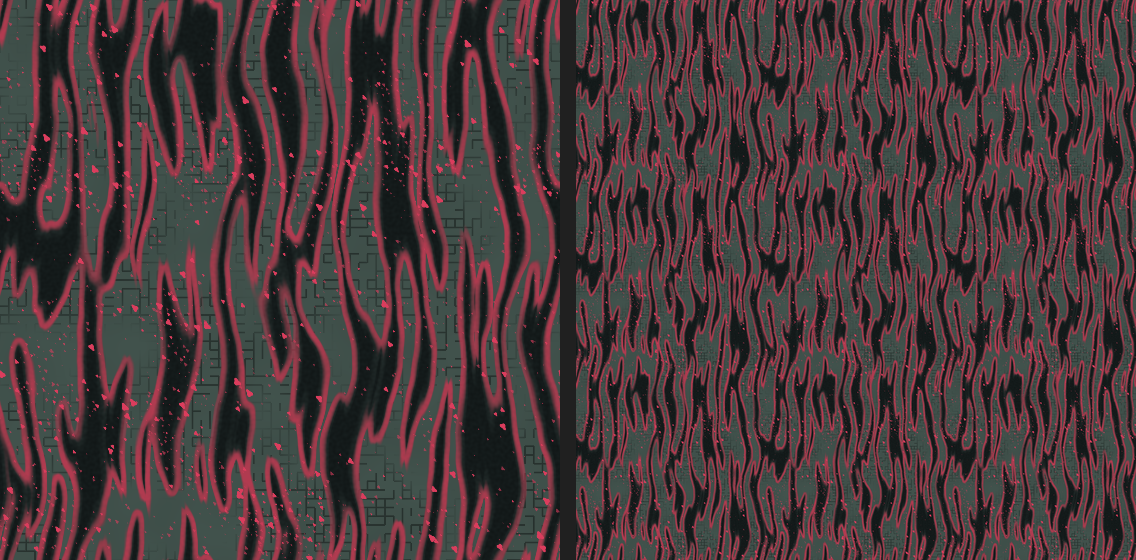
Left, the tile; right, the same tile 3 across and 3 down.
Write a Shadertoy shader that draws this pattern.

```glsl
const vec3 GREEN = vec3(0.250, 0.315, 0.292);
const vec3 DARK_EDGE = vec3(0.130, 0.165, 0.160);
const vec3 DARK_CORE = vec3(0.075, 0.100, 0.100);
const vec3 DUSK = vec3(0.490, 0.230, 0.268);
const vec3 ROSE = vec3(0.690, 0.230, 0.312);
const vec3 SPLASH = vec3(0.860, 0.240, 0.365);

const vec2 STRIPES = vec2(28.0, 4.0);       // repeats of the main stripe field
const vec2 STRIPES_WIDE = vec2(19.0, 3.0);  // repeats of the broader field
const float BALANCE = -0.015;               // shifts area between dark and green
const float LINE_HALF = 0.0056;
const float LINE_SOFT = 0.0013;
const float FLATNESS = 4.0;                 // fills slivers where the field is flat
const float MESH = 64.0;
const float MESH_HALF = 0.0006;
const float SPECKS = 56.0;

float hash(vec2 p, float seed) {
    return fract(sin(dot(p, vec2(127.1, 311.7)) + seed * 74.7) * 43758.5453);
}

vec2 slope(vec2 cell, vec2 period, float seed) {
    float a = 6.28318 * hash(mod(cell, period), seed);
    return vec2(cos(a), sin(a));
}

// Gradient noise that wraps after a whole number of cells, about -0.7 to 0.7
float noise(vec2 uv, vec2 period, float seed) {
    vec2 p = uv * period, i = floor(p), f = p - i;
    vec2 u = f * f * f * (f * (f * 6.0 - 15.0) + 10.0);
    vec2 e = vec2(1.0, 0.0);
    float a = dot(slope(i, period, seed), f);
    float b = dot(slope(i + e, period, seed), f - e);
    float c = dot(slope(i + e.yx, period, seed), f - e.yx);
    float d = dot(slope(i + 1.0, period, seed), f - 1.0);
    return mix(mix(a, b, u.x), mix(c, d, u.x), u.y);
}

// Meandering upright stripes; positive inside the dark bands
float stripeField(vec2 uv) {
    vec2 p = uv;
    p.x += 0.050 * noise(uv, vec2(3.0, 4.0), 1.0);
    p.x += 0.003 * noise(uv, vec2(20.0, 24.0), 2.0);
    p.y += 0.140 * noise(uv, vec2(9.0, 2.0), 3.0);
    return noise(p, STRIPES, 4.0) + 0.6 * noise(p, STRIPES_WIDE, 5.0) + BALANCE;
}

// Approximate signed distance to the stripe outline
float stripeDistance(vec2 uv) {
    const float STEP = 0.0008;
    float f = stripeField(uv);
    vec2 g = vec2(stripeField(uv + vec2(STEP, 0.0)),
                  stripeField(uv + vec2(0.0, STEP))) - f;
    return f / sqrt(dot(g, g) / (STEP * STEP) + FLATNESS * FLATNESS);
}

// Broken square mesh: each cell side is drawn or left out at random
float mesh(vec2 uv, float px) {
    vec2 p = uv * MESH, cell = floor(p), line = floor(p + 0.5);
    vec2 d = abs(p - line) / MESH;
    vec2 ink = 1.0 - smoothstep(MESH_HALF, MESH_HALF + px, d);
    float upright = step(0.52, hash(mod(vec2(line.x, cell.y), MESH), 6.0));
    float level = step(0.52, hash(mod(vec2(cell.x, line.y), MESH), 7.0));
    return max(ink.x * upright, ink.y * level);
}

// Clustered ragged specks
float specks(vec2 uv, float count, float seed, float px) {
    vec2 p = uv * count, base = floor(p);
    float ink = 0.0;
    for (int k = 0; k < 9; k++) {
        vec2 id = base + vec2(k % 3, k / 3) - 1.0;
        vec2 w = mod(id, count);
        float cluster = smoothstep(0.0, 0.45, noise(w / count, vec2(5.0), 8.0));
        if (hash(w, seed) > 0.07 + 0.40 * cluster) continue;
        vec2 d = p - id - vec2(hash(w, seed + 1.0), hash(w, seed + 2.0));
        d.y += 0.45 * d.x;
        float h = hash(w, seed + 3.0);
        float r = mix(0.08, 0.34, h * h);
        r *= 1.0 + 0.22 * sin(3.0 * atan(d.y, d.x + 1e-5) + 40.0 * h);
        float gap = (length(d) - r) / count;
        ink = max(ink, 1.0 - smoothstep(-0.5 * px, 0.5 * px, gap));
    }
    return ink;
}

void mainImage(out vec4 fragColor, in vec2 fragCoord) {
    vec2 uv = fragCoord / iResolution.xy;
    float px = 1.0 / min(iResolution.x, iResolution.y);
    float d = stripeDistance(uv);
    float grain = noise(uv, vec2(150.0), 9.0);

    // Green ground with its mesh
    vec3 ground = GREEN * (1.0 + 0.06 * noise(uv, vec2(12.0), 10.0));
    float patches = smoothstep(-0.3, 0.25, noise(uv, vec2(7.0), 11.0));
    ground *= 1.0 - 0.38 * patches * mesh(uv, px);

    // Dark bands, deeper towards the middle
    vec3 band = mix(DARK_EDGE, DARK_CORE, smoothstep(0.003, 0.020, d));
    band *= 1.0 + 0.22 * grain;
    vec3 col = mix(ground, band, smoothstep(-px, px, d));

    // Painted outline, feathered on the dark side
    float feather = LINE_SOFT + 0.5 * px + (d > 0.0 ? 0.0015 : 0.0);
    float line = 1.0 - smoothstep(LINE_HALF - feather, LINE_HALF + feather, abs(d));
    float tone = noise(uv, vec2(14.0, 9.0), 12.0) + 0.25 * grain;
    float core = 1.0 - smoothstep(0.15, 1.0, abs(d + 0.0015) / LINE_HALF);
    vec3 paint = mix(DUSK, ROSE, clamp(0.25 + 0.9 * tone + 0.5 * core, 0.0, 1.0));
    float cover = mix(0.55, 1.0, smoothstep(-0.45, 0.0, noise(uv, vec2(10.0, 6.0), 13.0)));
    col = mix(col, paint, line * cover);

    // Large and fine splashes
    col = mix(col, SPLASH, specks(uv, SPECKS, 20.0, px));
    col = mix(col, SPLASH, 0.6 * specks(uv, 2.0 * SPECKS, 30.0, px));
    fragColor = vec4(col, 1.0);
}
```
